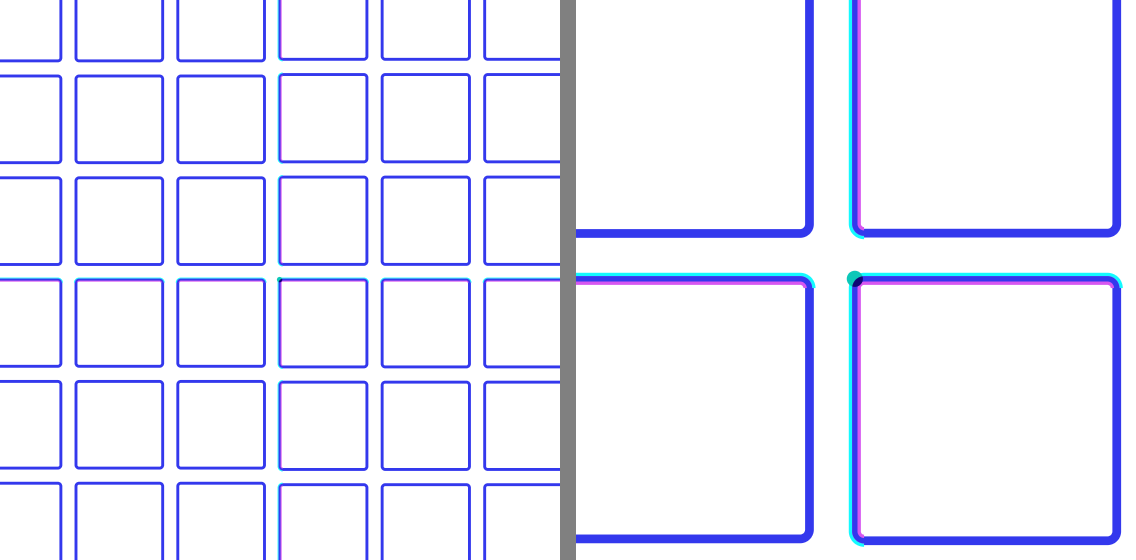
Left, the full canvas; right, a detail of the centre.
This pattern is drawn by a WebGL 1 fragment shader. Its source:

```glsl
precision highp float;

// Rounded blue square outlines on white, in two half-planes of slightly
// different pitch that meet at a common origin. Outlines touching the seams
// through that origin get cyan and magenta fringes; a teal dot marks it.

uniform vec2 u_resolution;

// Lengths are fractions of the canvas; y of the seam runs downwards.
const vec2  SEAM          = vec2(0.4993, 0.4993);
const float PITCH_LEFT    = 0.1818;
const float PITCH_RIGHT   = 0.1831;
const float SQUARE_RATIO  = 0.8515;   // square side relative to pitch
const float CORNER_RADIUS = 0.0056;
const float LINE_HALF     = 0.0026;
const float FRINGE_SHIFT  = 0.0010;   // how far fringes stray from the line
const float SEAM_REACH    = 0.0055;   // half width of the fringed band
const float DOT_RADIUS    = 0.0048;

const vec3 PAPER   = vec3(1.0);
const vec3 BLUE    = vec3(0.20, 0.22, 0.93);
const vec3 CYAN    = vec3(0.08, 0.98, 1.0);
const vec3 MAGENTA = vec3(0.84, 0.34, 0.94);
const vec3 TEAL    = vec3(0.05, 0.78, 0.72);
const vec3 NAVY    = vec3(0.06, 0.02, 0.46);

float roundedBox(vec2 p, float halfSide, float radius) {
  vec2 q = abs(p) - halfSide + radius;
  return length(max(q, 0.0)) + min(max(q.x, q.y), 0.0) - radius;
}

// Antialiased coverage of the region where d < 0.
float coverage(float d, float pixel) {
  return clamp(0.5 - d / pixel, 0.0, 1.0);
}

void main() {
  float canvas = min(u_resolution.x, u_resolution.y);
  float pixel = 1.0 / canvas;
  vec2 uv = gl_FragCoord.xy / canvas;
  vec2 p = vec2(uv.x, 1.0 - uv.y) - SEAM;

  // The halves divide in the middle of the gap left of the seam.
  float gap = PITCH_LEFT * (1.0 - SQUARE_RATIO);
  float pitch = p.x < -0.5 * gap ? PITCH_LEFT : PITCH_RIGHT;

  // Signed distance to the centre line of the square in this cell.
  float halfSide = 0.5 * SQUARE_RATIO * pitch;
  vec2 cell = mod(p - halfSide + 0.5 * pitch, pitch) - 0.5 * pitch;
  float d = roundedBox(cell, halfSide, CORNER_RADIUS);

  float line = coverage(abs(d) - LINE_HALF, pixel);
  vec3 color = mix(PAPER, BLUE, line);

  // Misregistered inks: cyan strays outwards, magenta inwards.
  float outer = coverage(abs(d - FRINGE_SHIFT) - LINE_HALF, pixel);
  float inner = coverage(abs(d + FRINGE_SHIFT) - LINE_HALF, pixel);
  vec3 fringed = mix(PAPER, CYAN, outer);
  fringed = mix(fringed, MAGENTA, inner);
  fringed = mix(fringed, BLUE, min(outer, inner));
  float seamDistance = min(abs(p.x), abs(p.y));
  color = mix(color, fringed, coverage(seamDistance - SEAM_REACH, pixel));

  // Dot at the origin, darkened where it crosses the outline.
  float dotMask = coverage(length(p) - DOT_RADIUS, pixel);
  color = mix(color, mix(TEAL, NAVY, inner), dotMask);

  gl_FragColor = vec4(color, 1.0);
}
```
